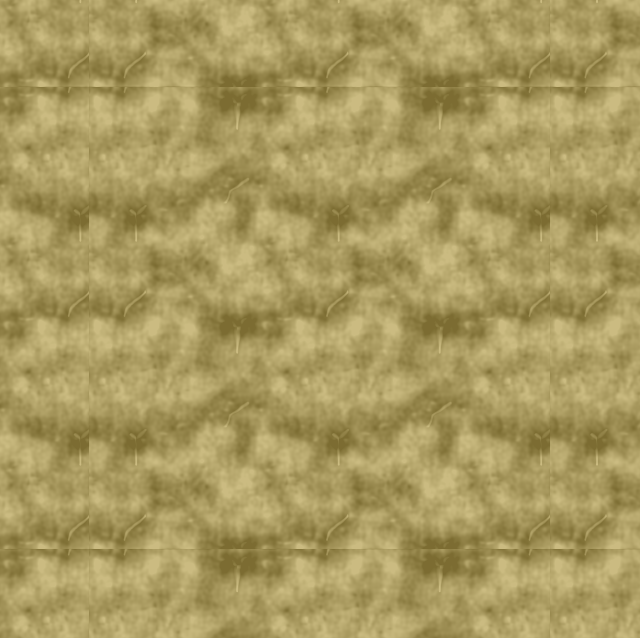
Give the GLSL for this texture, as a WebGL 1 fragment shader.

```glsl
precision highp float;
// Mottled olive-gold paper: half-drop rows of broken dark haze that climb to
// crests, with pale twigs, beads and speckles over periodic gradient noise.
// A larger tile cuts the cells off early, which leaves faint seams.
uniform vec2 u_resolution;

#define TILE vec2(0.720, 0.725)    // size of the seamed tile, in canvases
#define SEAM vec2(0.139, 0.136)    // seam position from the top left
#define CELL vec2(0.3164, 0.351)   // one repeat holding two rows
#define TIP vec2(0.733, 0.075)     // junction of the twig inside a cell
#define MID_COLOR vec3(0.645, 0.585, 0.355)
#define HAZE 0.125                 // depth of the dark bands
#define HAZE_WIDTH 0.075
#define CLOUD 0.23                 // contrast of the mottling
#define GRAIN 0.12                 // contrast of streaks and grain
#define TWIG_LIGHT 0.13
#define TWIG_RADIUS 0.006

const float PI = 3.14159;

vec2 hash2(vec2 p) {
  p = vec2(dot(p, vec2(127.1, 311.7)), dot(p, vec2(269.5, 183.3)));
  return fract(sin(p) * 43758.55);
}

// Gradient noise over c in cells, wrapping after one cell
float noise(vec2 c, vec2 freq) {
  vec2 p = c * freq;
  vec2 i = floor(p), f = p - i;
  vec2 w = f * f * f * (f * (f * 6.0 - 15.0) + 10.0);
  float corner[4];
  for (int k = 0; k < 4; k++) {
    vec2 o = vec2(mod(float(k), 2.0), floor(float(k) / 2.0));
    vec2 g = hash2(mod(i + o, freq) + freq) * 2.0 - 1.0;
    corner[k] = dot(g, f - o);
  }
  return mix(mix(corner[0], corner[1], w.x), mix(corner[2], corner[3], w.x), w.y);
}

float segment(vec2 p, vec2 a, vec2 b) {
  vec2 d = b - a;
  return length(p - a - d * clamp(dot(p - a, d) / dot(d, d), 0.0, 1.0));
}

float bell(float d, float width) {
  return exp(-d * d / (width * width));
}

// Low arch with a steep crest; crest holds its position and height
float ridge(float x, vec2 crest) {
  return -0.09 * sin(PI * x) - crest.y * bell(x - crest.x, 0.13);
}

// Brightness change from one row; q.x runs 0..1 from tip to tip, y down
float motif(vec2 q, vec2 jitter, float soft, float broad, float row) {
  vec2 crest = mix(vec2(0.68, 0.19), vec2(0.54, 0.12), row);
  vec2 tip = vec2(fract(q.x + 0.5) - 0.5, q.y);

  // Broken haze along the ridge and at the tip
  float v = -HAZE * (0.9 + 1.2 * broad) * bell(q.y - ridge(q.x, crest) + 0.14 * broad, HAZE_WIDTH);
  v -= 0.07 * bell(length(tip - vec2(0.0, 0.02)), 0.09);

  // Dark patch below the crest with pale streaks beside it
  vec2 patchPos = q - vec2(crest.x, -0.02);
  v -= 0.05 * bell(length(patchPos * vec2(1.0, 0.6)), 0.045);
  patchPos.x = abs(patchPos.x) - 0.1;
  v += 0.06 * bell(length(patchPos * vec2(1.0, 0.6)), 0.045);

  // Dim hearts ringed by light
  vec2 heart = vec2(abs(q.x - 0.5) - 0.17, q.y - 0.22);
  v -= 0.04 * bell(length(heart), 0.065);
  v += 0.04 * bell(length(heart) - 0.14, 0.05);

  // Forked stem and the curl climbing to the crest
  vec2 p = q + jitter;
  tip += jitter;
  float d = segment(tip, vec2(0.0), vec2(0.0, 0.125));
  d = min(d, segment(tip, vec2(0.0), vec2(-0.022, -0.024)));
  d = min(d, segment(tip, vec2(0.0), vec2(0.04, -0.04)));
  d = min(d, segment(p, vec2(0.44, -0.06), vec2(0.465, -0.115)));
  d = min(d, segment(p, vec2(0.465, -0.115), vec2(0.55, -0.175)));
  v -= 0.04 * bell(d, 0.03);
  v += TWIG_LIGHT * (0.9 + broad) * (1.0 - smoothstep(TWIG_RADIUS - soft, TWIG_RADIUS + soft, d));

  // Uneven beads strung along the ridge, each with a dark rim
  for (int i = 0; i < 13; i++) {
    vec2 r = hash2(vec2(float(i), 3.0 + row * 20.0));
    float x = (float(i) + r.x) / 13.0;
    vec2 bead = (p - vec2(x, ridge(x, crest) + 0.05 * (r.y - 0.5))) * vec2(0.75, 1.0);
    float gap = length(bead);
    v += (0.05 + 0.09 * r.y) * bell(gap, 0.012 + soft * 0.3) - 0.03 * bell(gap, 0.03);
  }

  // Light and dark speckles around each heart
  for (int i = 0; i < 18; i++) {
    vec2 r = hash2(vec2(float(i), 9.0 + row * 20.0));
    float a = 2.0 * PI * r.x;
    vec2 speck = 0.13 * sqrt(r.y) * vec2(cos(a), sin(a));
    float tone = mod(float(i), 2.0) < 0.5 ? 0.06 : -0.07;
    v += tone * bell(length(heart + jitter - speck), 0.012 + soft * 0.3);
  }
  return v;
}

void main() {
  vec2 uv = gl_FragCoord.xy / u_resolution;
  uv.y = 1.0 - uv.y;
  vec2 t = mod(uv - SEAM, TILE);
  vec2 c = t / CELL;
  float soft = max(0.004, 1.0 / (u_resolution.x * CELL.x));

  // Clouds, then upright and level streaks with grain
  float broad = noise(c, vec2(6.0, 7.0));
  float mottle = noise(c, vec2(11.0, 12.0));
  float upright = noise(c, vec2(26.0, 10.0));
  float level = noise(c, vec2(11.0, 27.0));
  float v = 0.037 + CLOUD * (broad + 0.6 * mottle);
  v += GRAIN * (0.7 * upright + 0.5 * level + 0.6 * noise(c, vec2(40.0, 42.0)));

  // Two rows, the second shifted half a cell both ways
  vec2 jitter = 0.022 * vec2(upright, level);
  for (int k = 0; k < 2; k++) {
    vec2 q = fract(c - TIP - 0.5 * float(k));
    q.y = (fract(q.y + 0.5) - 0.5) * CELL.y / CELL.x;
    v += motif(q, jitter, soft, broad, float(k));
  }

  // Worn hairlines where tiles meet
  vec2 line = 1.0 - smoothstep(0.0003, 0.0018, min(t, TILE - t));
  v -= line.y * 0.045 * smoothstep(-0.1, 0.2, broad) + line.x * 0.01;

  gl_FragColor = vec4(MID_COLOR + clamp(v, -0.16, 0.15), 1.0);
}
```
